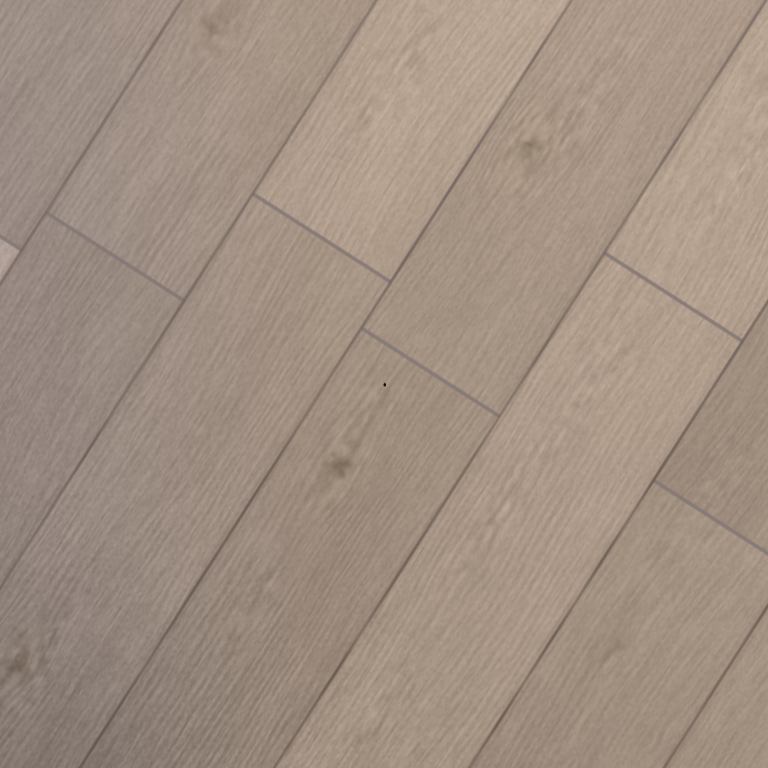
Write a WebGL 1 fragment shader that draws this texture.

```glsl
precision highp float;
// Diagonal pale oak floor planks with staggered joints, fine grain and knots.
uniform vec2 u_resolution;

float hash(vec2 p) {
  p = fract(p * vec2(0.1031, 0.1137));
  p += dot(p, p.yx + 33.33);
  return fract((p.x + p.y) * p.x * 7.31 + p.y * 17.7);
}

float noise(vec2 p) {
  vec2 i = floor(p), f = fract(p);
  f = f * f * (3.0 - 2.0 * f);
  return mix(mix(hash(i), hash(i + vec2(1, 0)), f.x),
             mix(hash(i + vec2(0, 1)), hash(i + vec2(1, 1)), f.x), f.y);
}

// Per row: joint position, tone above it, tone below it, knot distance below it
vec4 plankRow(float row) {
  if (row < -0.5) return vec4(-0.259, 0.96, 1.10, 0.60);
  if (row < 0.5) return vec4(-0.2005, 0.97, 0.95, 0.75);
  if (row < 1.5) return vec4(-0.035, 1.035, 0.98, 0.677);
  if (row < 2.5) return vec4(-0.106, 0.97, 0.96, 0.169);
  if (row < 3.5) return vec4(0.147, 1.02, 1.02, 0.435);
  if (row < 4.5) return vec4(-0.068, 0.92, 0.96, 0.211);
  return vec4(0.1, 0.96, 0.96, 0.6);
}

// Soft-edged line of the given half width
float line(float d, float halfWidth) {
  float soft = 0.0009 + 0.5 / u_resolution.y;
  return 1.0 - smoothstep(halfWidth - soft, halfWidth + soft, abs(d));
}

void main() {
  vec2 uv = gl_FragCoord.xy / u_resolution;
  vec2 p = vec2(uv.x, 1.0 - uv.y);

  // Plank axes: x across the boards, y along them
  vec2 q = vec2(dot(p, vec2(0.842, 0.539)), dot(p, vec2(0.539, -0.842)));
  float lane = (q.x - 0.1995) / 0.2135;
  float row = floor(lane);
  vec4 plank = plankRow(row);
  float joint = q.y - plank.x;
  float above = step(0.0, joint);
  vec2 seed = vec2(row * 7.3 + 40.0, above * 13.7 + 60.0);

  // One knot on each plank, faint on some of them
  vec2 knot = vec2((fract(lane) - mix(0.34, 0.26, above)) * 0.2135,
                   joint - mix(-plank.w, 0.315, above));
  float evenRow = 1.0 - mod(row + 2.0, 2.0);
  float strength = mix(row > 0.5 && row < 2.5 ? 1.0 : 0.35, 0.2 + 0.6 * evenRow, above);
  vec2 rough = vec2(noise(q * 110.0), noise(q * 110.0 + 31.0)) - 0.5;
  float halo = exp(-dot(knot / vec2(0.035, 0.065), knot / vec2(0.035, 0.065)));
  float core = exp(-pow(length((knot + rough * 0.022) / vec2(0.009, 0.014)), 2.0));

  // Grain coordinate, bent by slow waves and spread around the knot
  float g = q.x + 0.030 * (noise(vec2(q.x * 9.0, q.y * 3.0) + seed) - 0.5);
  g += 0.003 * (noise(q * vec2(45.0, 22.0) + seed) - 0.5);
  g -= knot.x * halo * strength * 0.65;

  // Ring lines, fibres, broad streaks and pores
  float phase = g * 104.0 + 0.9 * noise(vec2(g * 28.0, q.y * 4.0) + seed);
  float rings = sin(6.2832 * phase) * (0.3 + noise(q * vec2(11.0, 5.0) + seed));
  float fibre = noise(vec2(g * 380.0, q.y * 34.0) + seed) - 0.5;
  float streak = noise(vec2(g * 38.0, q.y * 3.5) + seed) - 0.5;
  float pores = noise(q * vec2(370.0, 230.0) + seed) - 0.5;
  float cloud = noise(q * vec2(7.0, 4.0) + seed) - 0.5;
  float grain = 0.023 * rings + 0.065 * fibre + 0.035 * streak + 0.06 * pores + 0.015 * cloud;
  grain *= 1.0 + 0.5 * smoothstep(0.9, 0.2, uv.x + uv.y);

  // Raised, torn figure in a narrow band through some boards
  float band = exp(-pow((fract(lane) - 0.42 - 0.2 * (noise(vec2(q.y * 4.0, row)) - 0.5)) * 8.0, 2.0));
  float figure = noise(vec2(g * 150.0, q.y * 75.0) + seed) - 0.5;
  grain += figure * (0.11 * band * smoothstep(0.4, 0.8, noise(vec2(q.y * 6.0, row * 5.0 + 9.0)))
                     + 0.20 * halo * strength);

  // Board colour under light falling off to the lower left
  float light = mix(0.91, 1.045, smoothstep(0.0, 1.0, 0.5 * (uv.x + uv.y)));
  light -= 0.12 * smoothstep(0.4, 0.0, length(uv));
  vec3 color = vec3(0.666, 0.595, 0.537) * mix(plank.z, plank.y, above) * light;
  color *= mix(vec3(0.985, 1.0, 1.045), vec3(1.005, 1.0, 0.99), smoothstep(0.0, 0.5, uv.x));
  color *= 1.0 + grain * vec3(1.0, 1.08, 1.16);
  color = mix(color, vec3(0.58, 0.51, 0.41), 0.15 * halo * strength);
  color = mix(color, vec3(0.38, 0.32, 0.26), 0.5 * core * strength);

  // Grey end joints and darker long seams with a soft bevel
  float seam = (fract(lane + 0.5) - 0.5) * 0.2135;
  color *= 1.0 - 0.05 * exp(-abs(seam) * 230.0);
  color = mix(color, vec3(0.51, 0.465, 0.46), 0.85 * line(joint, 0.0024));
  vec3 seamColor = mix(vec3(0.38, 0.325, 0.29), vec3(0.47, 0.42, 0.40), uv.y);
  float wear = 0.45 + 0.45 * noise(vec2(q.y * 16.0, row + step(0.5, fract(lane)) + 20.0));
  color = mix(color, seamColor, wear * line(seam, 0.0019));

  // Tiny dark speck
  float speck = length((uv - vec2(0.501, 0.499)) * vec2(1.4, 1.0));
  color = mix(color, vec3(0.05), 1.0 - smoothstep(0.001, 0.0034, speck));

  gl_FragColor = vec4(color, 1.0);
}
```
